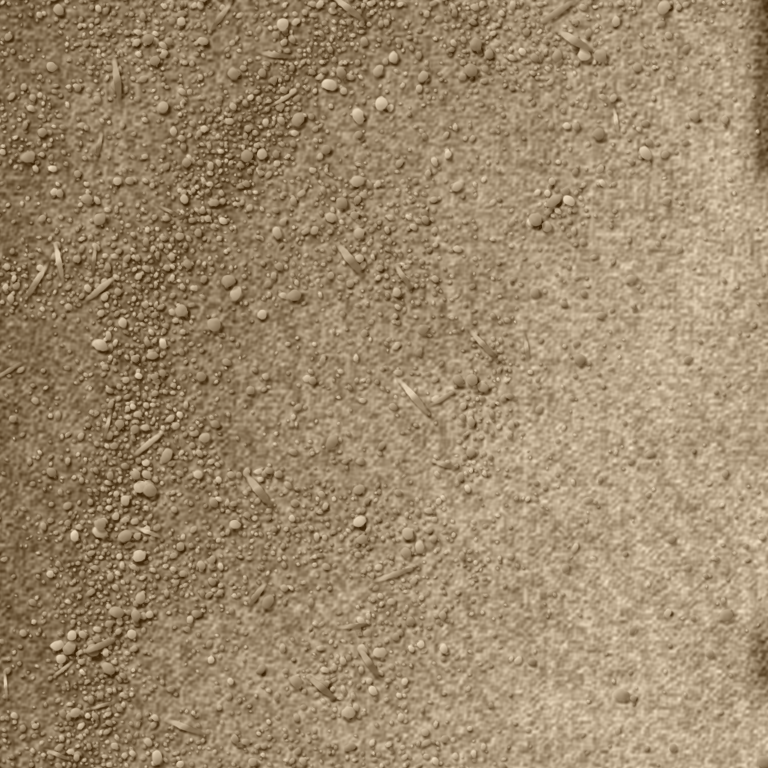
Reproduce this texture procedurally as a WebGL 2 fragment shader.

```glsl
#version 300 es
precision highp float;

uniform vec2 u_resolution;
out vec4 fragColor;

const vec2 LIGHT_DIR = vec2(-0.55, 0.83);
const float EDGE_SOFTNESS = 0.0014;

float hash(vec2 p) {
    return fract(sin(dot(p, vec2(127.1, 311.7))) * 43758.5453);
}

float noise(vec2 p) {
    vec2 cell = floor(p);
    vec2 f = fract(p);
    f = f * f * (3.0 - 2.0 * f);
    float low = mix(hash(cell), hash(cell + vec2(1.0, 0.0)), f.x);
    float high = mix(hash(cell + vec2(0.0, 1.0)), hash(cell + vec2(1.0, 1.0)), f.x);
    return mix(low, high, f.y);
}

// Curved drift of gravel running down the left side
float gravelBand(vec2 p) {
    float path = 0.125 + 0.36 * p.y * p.y * p.y;
    path += 0.05 * (noise(p * 8.0) - 0.5);
    float width = mix(0.042, 0.062, p.y);
    float offset = (p.x - path) / width;
    return exp(-offset * offset);
}

// Probability of finding a stone at a point
float stoneDensity(vec2 p) {
    float rough = 1.0 - smoothstep(0.32, 0.6, p.x - 0.5 * p.y);
    float patches = smoothstep(0.52, 0.85, noise(p * 10.0 + 3.7));
    float top = smoothstep(0.82, 1.0, p.y) * 0.2;
    float bottom = (1.0 - smoothstep(0.0, 0.1, p.y)) * (1.0 - smoothstep(0.55, 0.75, p.x)) * 0.35;
    float density = 0.025 + rough * (0.09 + 0.5 * patches + top) + bottom;
    return clamp(density + 0.8 * gravelBand(p), 0.0, 1.0);
}

// Signed distance, approximate, to a rotated ellipse
float ellipse(vec2 p, vec2 radii) {
    return (length(p / radii) - 1.0) * min(radii.x, radii.y);
}

float coverage(float dist, float softness) {
    return 1.0 - smoothstep(-softness, softness, dist);
}

// Lays one jittered grid of lit stones and their shadows over the ground
float addStones(float tone, vec2 p, float scale, float amount, float stretch, float seed) {
    vec2 home = floor(p * scale);
    for (int y = -1; y <= 1; y++) {
        for (int x = -1; x <= 1; x++) {
            vec2 cell = home + vec2(x, y);
            vec2 key = cell + seed;
            vec2 center = (cell + 0.15 + 0.7 * vec2(hash(key + 1.3), hash(key + 7.9))) / scale;
            if (hash(key) > stoneDensity(center) * amount) continue;

            float size = mix(0.2, 0.42, pow(hash(key + 4.1), 1.5)) / scale;
            float aspect = stretch * mix(1.0, 1.5, hash(key + 9.2));
            vec2 radii = size * vec2(sqrt(aspect), inversesqrt(aspect));
            float angle = 6.2832 * hash(key + 2.6);
            mat2 turn = mat2(cos(angle), sin(angle), -sin(angle), cos(angle));
            vec2 local = p - center;
            float bump = 0.25 * radii.y * (noise(local / size * 1.6 + key) - 0.5);

            vec2 shadowPos = turn * (local + LIGHT_DIR * radii.y * 0.75);
            float shadow = coverage(ellipse(shadowPos, radii * 1.1), EDGE_SOFTNESS * 1.6);
            tone -= 0.23 * shadow * smoothstep(0.2, 0.5, tone);

            float body = coverage(ellipse(turn * local, radii) + bump, EDGE_SOFTNESS);
            float facing = clamp(dot(local, LIGHT_DIR) / radii.y, -1.0, 1.0);
            float paleness = hash(key + 5.5);
            float stoneTone = 0.62 + 0.22 * paleness * paleness + 0.14 * facing;
            tone = mix(tone, stoneTone, body * 0.92);
        }
    }
    return tone;
}

// Broad light and shade of the packed sand
float groundTone(vec2 p) {
    float tone = mix(0.565, 0.725, smoothstep(-0.05, 0.8, p.x - 0.35 * p.y));
    tone -= 0.06 * (1.0 - smoothstep(0.0, 0.14, p.x)) * smoothstep(0.0, 0.15, p.y);
    tone -= 0.3 * smoothstep(0.96, 1.0, p.x) * smoothstep(0.35, 0.75, noise(p * 7.0 + 11.0));
    tone -= 0.07 * gravelBand(p);
    return tone + 0.06 * (noise(p * 14.0) - 0.5);
}

// Fine sand relief, lit from one side
float sandGrain(vec2 p) {
    vec2 fine = p * 230.0;
    float relief = noise(fine) - noise(fine - LIGHT_DIR * 0.8);
    float speckle = noise(p * 190.0 + 31.0) - 0.5;
    float clumps = noise(p * 95.0 + 57.0) - 0.5;
    return 0.15 * relief + 0.2 * speckle + 0.11 * clumps;
}

void main() {
    vec2 p = gl_FragCoord.xy / u_resolution;
    float tone = groundTone(p) + sandGrain(p);

    // Grit, gravel, pebbles and slivers, from small to large
    tone = addStones(tone, p, 130.0, 0.85, 1.0, 13.0);
    tone = addStones(tone, p, 82.0, 0.7, 1.1, 47.0);
    tone = addStones(tone, p, 48.0, 0.3, 1.0, 71.0);
    tone = addStones(tone, p, 34.0, 0.09, 4.5, 93.0);

    tone += 0.05 * (noise(p * 210.0 + 83.0) - 0.5);
    vec3 color = vec3(tone, tone * 1.03 - 0.098, tone * 1.04 - 0.215);
    fragColor = vec4(clamp(color, 0.0, 1.0), 1.0);
}
```
